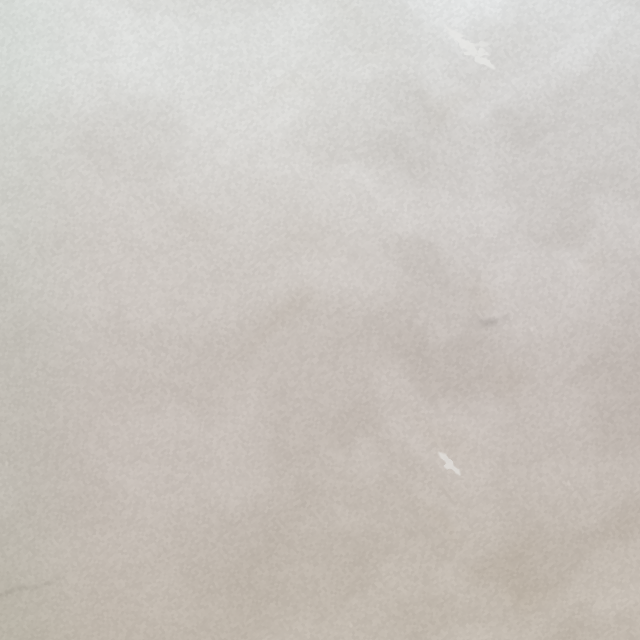
Give the GLSL for this texture, as a three.js fragment shader.

```glsl
varying vec2 vUv;

float hash(vec2 p) {
  vec3 q = fract(vec3(p.xyx) * 0.1031);
  q += dot(q, q.yzx + 33.33);
  return fract((q.x + q.y) * q.z);
}

// Cellular noise: each jittered cell blends its own tone into its neighbours.
float cellTone(vec2 p, float sharpness) {
  vec2 cell = floor(p);
  float tone = 0.0, total = 0.0;
  for (int j = -1; j <= 1; j++) {
    for (int i = -1; i <= 1; i++) {
      vec2 id = cell + vec2(float(i), float(j));
      vec2 seed = id + vec2(0.2, 0.2) + 0.6 * vec2(hash(id + 41.0), hash(id + 87.0));
      vec2 away = p - seed;
      float weight = exp(-sharpness * dot(away, away));
      tone += weight * hash(id + 13.0);
      total += weight;
    }
  }
  return tone / total - 0.5;
}

// Bends coordinates so that the patches get uneven, brushed outlines.
vec2 warp(vec2 p) {
  p += 0.030 * sin(p.yx * vec2(17.0, 13.0) + vec2(1.3, 4.1));
  p += 0.012 * sin(p.yx * vec2(41.0, 37.0) + vec2(2.7, 0.6));
  return p + 0.005 * sin(p.yx * vec2(97.0, 89.0) + vec2(0.4, 3.2));
}

// Ragged paint chip, tapered towards both ends.
float chip(vec2 p, vec2 start, vec2 end, float width) {
  vec2 axis = end - start;
  float along = clamp(dot(p - start, axis) / dot(axis, axis), 0.0, 1.0);
  float ragged = 0.7 + 1.5 * cellTone(p * vec2(120.0, 160.0), 7.0);
  float radius = width * ragged * (0.15 + sin(along * 3.14159));
  return 1.0 - smoothstep(-0.002, 0.003, length(p - start - axis * along) - radius);
}

void main() {
  vec2 uv = vUv;
  vec2 bent = warp(uv);

  // Cool light from above, fading into warm plaster.
  float broad = cellTone(bent * vec2(3.0, 3.6) + 5.0, 5.0);
  float height = uv.y + 0.10 * broad + 0.025 * sin(uv.x * 5.0 + 1.0);
  vec3 color = mix(vec3(0.742, 0.708, 0.664), vec3(0.776, 0.745, 0.720), smoothstep(-0.08, 0.40, height));
  color = mix(color, vec3(0.811, 0.795, 0.777), smoothstep(0.36, 0.72, height));
  color = mix(color, vec3(0.858, 0.862, 0.853), smoothstep(0.62, 0.98, height));
  color += vec3(-0.020, -0.008, -0.014) * (1.0 - smoothstep(0.0, 0.18, uv.x));
  color += vec3(0.002, 0.003, 0.010) * smoothstep(0.45, 0.85, uv.x) * smoothstep(0.1, 0.6, uv.y);

  // Cloudy stains, stronger towards the right.
  float stains = cellTone(bent * vec2(6.5, 8.0) + 19.0, 9.0);
  float wisps = cellTone(bent * vec2(13.0, 21.0) + 31.0, 7.0);
  float strength = mix(0.45, 1.0, smoothstep(0.15, 0.7, uv.x));
  color += strength * (stains * vec3(0.050, 0.054, 0.060) + wisps * vec3(0.024, 0.026, 0.029));

  // Scattered soft smudges and tiny light specks.
  for (int k = 0; k < 16; k++) {
    float n = float(k);
    vec2 center = vec2(0.25 + 0.75 * hash(vec2(n, 3.0)), hash(vec2(n, 8.0)));
    float turn = 1.2 * (hash(vec2(n, 5.0)) - 0.5);
    vec2 d = mat2(cos(turn), -sin(turn), sin(turn), cos(turn)) * (bent - center);
    d /= vec2(0.025 + 0.045 * hash(vec2(n, 9.0)), 0.012 + 0.025 * hash(vec2(n, 6.0)));
    color -= vec3(0.020, 0.024, 0.031) * exp(-dot(d, d)) * (0.7 + wisps);
    vec2 spot = vec2(hash(vec2(n, 21.0)), 0.6 * hash(vec2(n, 27.0)));
    float speck = 1.0 - smoothstep(0.001, 0.004, length((uv - spot) * vec2(1.0, 0.7)));
    color += 0.045 * speck * hash(vec2(n, 30.0));
  }

  // Small dark scuff and a faint crease at the lower left.
  vec2 scuff = (bent - warp(vec2(0.765, 0.496))) / vec2(0.024, 0.010);
  color -= 0.075 * exp(-dot(scuff, scuff)) * (0.8 + cellTone(uv * 75.0, 6.0));
  float crease = uv.y - 0.068 - 0.30 * uv.x - 0.003 * sin(uv.x * 70.0);
  color -= 0.035 * exp(-crease * crease * 50000.0) * (1.0 - smoothstep(0.05, 0.13, uv.x));

  // Fine woven grain.
  float grain = cellTone(mat2(0.8, -0.6, 0.6, 0.8) * uv * vec2(215.0, 240.0), 8.0);
  color += 0.036 * grain + 0.009 * cellTone(uv * 100.0 + 7.0, 6.0);

  // White chips where the surface is nicked.
  float chips = chip(uv, vec2(0.698, 0.957), vec2(0.772, 0.893), 0.010);
  chips = max(chips, 0.8 * chip(uv, vec2(0.728, 0.929), vec2(0.764, 0.931), 0.005));
  chips = max(chips, 0.8 * chip(uv, vec2(0.686, 0.293), vec2(0.718, 0.259), 0.006));
  color = mix(color, vec3(0.91, 0.91, 0.90), 0.75 * chips);

  gl_FragColor = vec4(color, 1.0);
}
```
